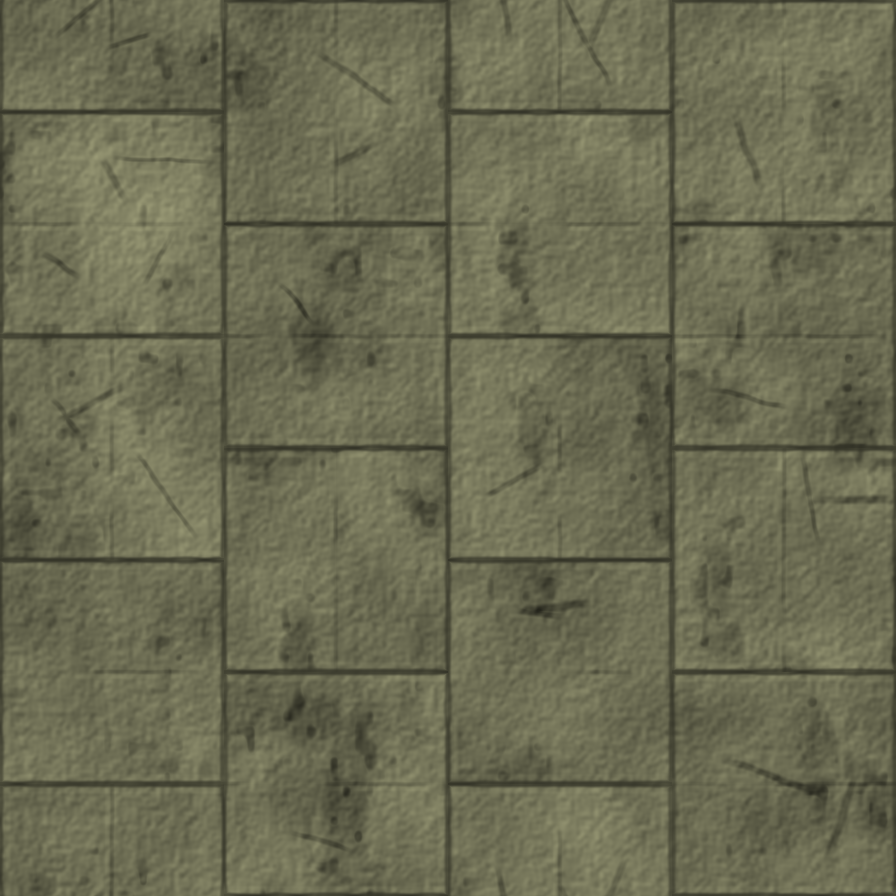
Reproduce this texture procedurally as a WebGL 1 fragment shader.

```glsl
precision highp float;
// Weathered olive stone slabs: four columns of four, alternate columns shifted by half.
// Each slab has a faint central seam, turned by parity; wrapped noise supplies
// the embossed grain, stains and pits, and hashed segments supply the scratches.
uniform vec2 u_resolution;

const float SLABS = 4.0;
const vec3 STONE_HUE = vec3(1.0, 1.0, 0.765);
const float STONE_TONE = 0.452;

float hash(vec2 p) {
  vec3 q = fract(vec3(p.xyx) * vec3(0.1031, 0.1030, 0.0973));
  q += dot(q, q.yzx + 33.33);
  return fract((q.x + q.y) * q.z);
}

vec2 hash2(vec2 p) {
  return vec2(hash(p), hash(p + vec2(41.7, 17.3)));
}

// Value noise that wraps once across the canvas.
float noise(vec2 uv, vec2 freq) {
  vec2 p = uv * freq;
  vec2 i = floor(p);
  vec2 f = fract(p);
  f = f * f * (3.0 - 2.0 * f);
  vec2 a = mod(i, freq);
  vec2 b = mod(i + 1.0, freq);
  return mix(mix(hash(a), hash(vec2(b.x, a.y)), f.x),
             mix(hash(vec2(a.x, b.y)), hash(b), f.x), f.y);
}

float fbm(vec2 uv, vec2 freq) {
  float sum = 0.0;
  float amp = 0.533;
  for (int i = 0; i < 4; i++) {
    sum += amp * noise(uv, freq);
    freq *= 2.0;
    amp *= 0.5;
  }
  return sum;
}

float relief(vec2 uv) {
  return 0.55 * noise(uv, vec2(112.0)) + 0.45 * noise(uv, vec2(190.0));
}

float emboss(vec2 uv) {
  vec2 lightStep = vec2(-0.0016, 0.0016);
  return relief(uv + lightStep) - relief(uv - lightStep);
}

// Soft line of the given half width around zero distance.
float line(float d, float halfWidth, float blur) {
  return 1.0 - smoothstep(halfWidth * 0.25, halfWidth + blur, abs(d));
}

// Segment thinning out towards both ends.
float scratch(vec2 p, vec2 a, vec2 b, float halfWidth, float blur) {
  vec2 ab = b - a;
  float t = clamp(dot(p - a, ab) / dot(ab, ab), 0.0, 1.0);
  float taper = smoothstep(0.0, 0.2, t) * smoothstep(1.0, 0.7, t);
  return line(length(p - a - ab * t), halfWidth, blur) * taper;
}

float scratches(vec2 p, vec2 id, float blur) {
  float rate = 0.08 + 0.6 * pow(hash(id + 5.3), 3.0);
  float mark = 0.0;
  for (int i = 0; i < 6; i++) {
    vec2 seed = id * 7.0 + float(i) * vec2(13.1, 29.7);
    vec2 r = hash2(seed + 3.1);
    float angle = 6.2832 * hash(seed + 8.9);
    vec2 reach = vec2(cos(angle), sin(angle)) * mix(0.1, 0.3, r.y);
    vec2 mid = mix(vec2(0.2), vec2(0.8), hash2(seed + 19.4));
    float width = mix(0.010, 0.024, hash(seed + 27.2));
    mark = max(mark, step(r.x, rate) * scratch(p, mid - reach, mid + reach, width, blur));
  }
  return mark;
}

void main() {
  vec2 uv = gl_FragCoord.xy / u_resolution;
  float blur = SLABS / min(u_resolution.x, u_resolution.y);

  // Slab layout
  vec2 grid = uv * SLABS;
  float column = floor(grid.x);
  grid.y += 0.5 * (1.0 - mod(column, 2.0));
  vec2 id = vec2(column, mod(floor(grid.y), SLABS));
  vec2 p = fract(grid);
  vec2 edge = min(p, 1.0 - p);
  float seamAcross = mod(id.x + id.y, 2.0);
  float seam = mix(p.x, p.y, seamAcross) - 0.5;
  float wobble = noise(uv, vec2(48.0)) - 0.5;

  // Surface tone, shifted for every slab and slightly for its halves
  vec2 local = uv + hash2(id + 11.0);
  float cloud = fbm(local, vec2(9.0));
  float patches = fbm(local + 0.37, vec2(14.0, 11.0));
  float rough = noise(uv, vec2(75.0, 60.0));
  float tone = STONE_TONE + 0.22 * (cloud - 0.5) + 0.035 * (hash(id + 2.0) - 0.5);
  tone += 0.02 * (hash(id + 6.0 * step(0.0, seam) + 31.0) - 0.5);
  tone += 0.15 * emboss(uv) + 0.04 * (noise(uv, vec2(96.0, 14.0)) - 0.5);

  // Stains, pits and scratches
  float border = 1.0 - smoothstep(0.0, 0.2, min(edge.x, edge.y));
  float stain = smoothstep(0.61, 0.74, patches + 0.06 * border);
  float pits = smoothstep(0.70, 0.92, rough) * smoothstep(0.46, 0.65, patches);
  tone -= 0.07 * stain + 0.10 * pits + 0.035 * border * cloud;
  tone -= 0.15 * scratches(p + 0.012 * wobble, id, blur) * (0.55 + 0.45 * rough);

  // Central seam and dark joints with a faint lit lip
  float seamWear = smoothstep(0.25, 0.65, noise(local, vec2(20.0)));
  tone -= 0.065 * line(seam + 0.004 * wobble, 0.010, blur) * seamWear;
  tone += 0.025 * line(seam + 0.022, 0.010, blur) * seamWear;
  tone += 0.030 * line(edge.y - 0.032, 0.014, blur) + 0.018 * line(edge.x - 0.036, 0.014, blur);
  float joint = max(line(edge.y + 0.006 * wobble, 0.016, blur),
                    0.8 * line(edge.x + 0.008 * wobble, 0.018, blur));
  tone = mix(tone, 0.20, joint * (0.8 + 0.4 * wobble));

  gl_FragColor = vec4(clamp(tone, 0.14, 0.60) * STONE_HUE, 1.0);
}
```
